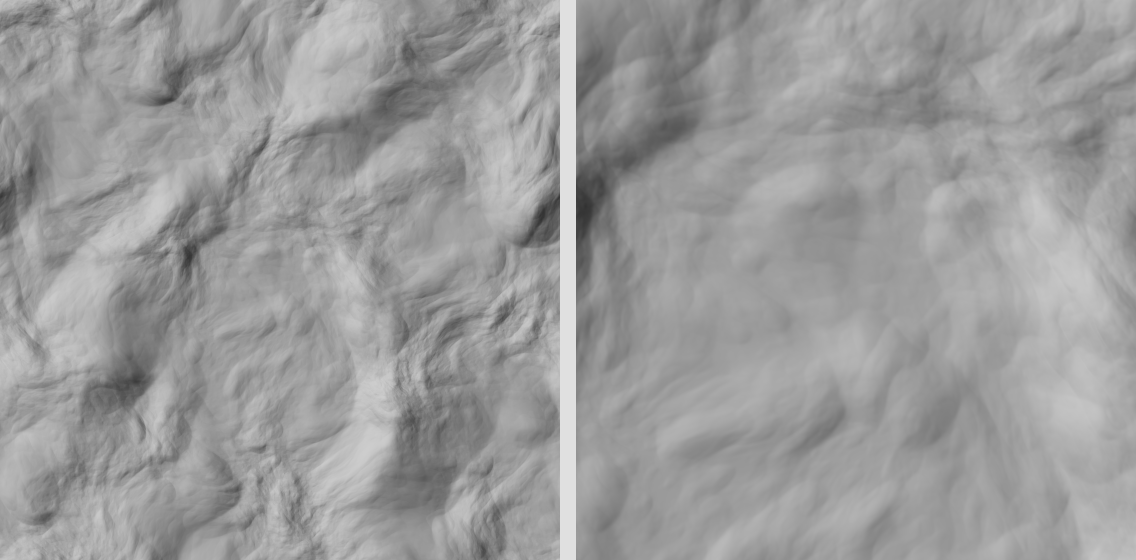
Left, the full canvas; right, a detail of the centre.
A WebGL 1 fragment shader for this texture:

```glsl
precision highp float;
// Seamless grey relief of weathered, creased rock lit from the upper left.

uniform vec2 u_resolution;

const int   HEIGHT_OCTAVES = 7;
const int   WARP_OCTAVES   = 2;
const float BASE_CELLS     = 4.0;     // largest features across the canvas
const float GAIN           = 0.40;    // amplitude ratio between first octaves
const float GAIN_DECAY     = 0.90;    // finer octaves fade ever faster
const float ROUGH_VARIETY  = 0.35;    // how much the gain differs by region
const float WARP           = 0.06;    // domain distortion, in canvas widths
const float SMOOTH         = 0.62;    // share of plain noise
const float CREASE         = 0.55;    // share of folded noise
const float CREASE_SOFT    = 0.0004;  // rounding of the fold
const float RELIEF         = 0.052;   // height scale
const float SAMPLE_STEP    = 0.0015;  // slope sampling distance
const float LIGHT_AZIMUTH  = 2.60;    // radians, counterclockwise from right
const float LIGHT_HEIGHT   = 0.87;    // radians above the ground
const float ALBEDO         = 0.807;

float hash(vec2 cell, float seed) {
  vec3 p = fract(cell.xyx * vec3(0.1031, 0.1030, 0.0973) + seed * 0.1373);
  p += dot(p, p.yzx + 33.33);
  return fract((p.x + p.y) * p.z);
}

// Contribution of one lattice corner, wrapped to the unit tile.
float corner(vec2 cell, vec2 offset, float cells, float seed) {
  float angle = 6.2831853 * hash(mod(cell, cells), seed);
  return dot(vec2(cos(angle), sin(angle)), offset);
}

// Periodic gradient noise, shifted per seed so octaves do not align.
float gradientNoise(vec2 uv, float cells, float seed) {
  vec2 p = uv * cells + fract(seed * vec2(0.37, 0.71));
  vec2 cell = floor(p);
  vec2 f = p - cell;
  vec2 w = f * f * f * (f * (f * 6.0 - 15.0) + 10.0);
  vec2 e = vec2(1.0, 0.0);
  float low = mix(corner(cell, f, cells, seed),
                  corner(cell + e.xy, f - e.xy, cells, seed), w.x);
  float high = mix(corner(cell + e.yx, f - e.yx, cells, seed),
                   corner(cell + e.xx, f - e.xx, cells, seed), w.x);
  return mix(low, high, w.y);
}

float warpNoise(vec2 uv, float seed) {
  float sum = 0.0, amp = 1.0, cells = BASE_CELLS;
  for (int i = 0; i < WARP_OCTAVES; i++) {
    sum += amp * gradientNoise(uv, cells, seed + float(i));
    amp *= GAIN;
    cells *= 2.0;
  }
  return sum;
}

// Warped fractal terrain with creased valleys and rough and smooth regions.
float height(vec2 uv) {
  vec2 q = uv + WARP * vec2(warpNoise(uv, 11.0), warpNoise(uv, 23.0));
  float gain = GAIN * (1.0 + ROUGH_VARIETY * gradientNoise(uv, BASE_CELLS + 1.0, 5.0));
  float sum = 0.0, amp = 1.0, cells = BASE_CELLS;
  for (int i = 0; i < HEIGHT_OCTAVES; i++) {
    float n = gradientNoise(q, cells, 37.0 + float(i));
    float folded = sqrt(n * n + CREASE_SOFT);
    sum += amp * (SMOOTH * n + CREASE * folded);
    amp *= gain;
    gain *= GAIN_DECAY;
    cells *= 2.0;
  }
  return sum;
}

void main() {
  vec2 uv = gl_FragCoord.xy / u_resolution;

  // Surface normal from finite differences.
  vec2 stepX = vec2(SAMPLE_STEP, 0.0);
  float center = height(uv);
  vec2 slope = vec2(height(uv + stepX.xy), height(uv + stepX.yx)) - center;
  vec3 normal = normalize(vec3(-slope * RELIEF / SAMPLE_STEP, 1.0));

  // Diffuse light.
  vec3 light = vec3(cos(LIGHT_HEIGHT) * vec2(cos(LIGHT_AZIMUTH), sin(LIGHT_AZIMUTH)),
                    sin(LIGHT_HEIGHT));
  float shade = ALBEDO * max(dot(normal, light), 0.0);
  gl_FragColor = vec4(vec3(shade), 1.0);
}
```
